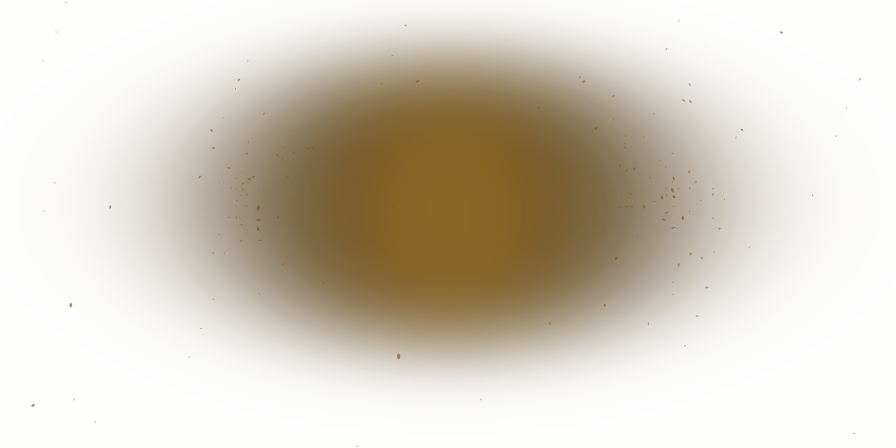
This background is drawn by a Shadertoy shader. Its source:

```glsl
// A soft amber glow inside a wide brown halo that fades into near-white.
// Both are elliptical falloffs whose softness varies with direction;
// jittered cells scatter small ochre flecks in loose groups on either side.

const vec3 PAPER = vec3(0.995, 0.995, 0.992);
const vec3 BROWN = vec3(0.35, 0.267, 0.135);
const vec3 AMBER = vec3(0.55, 0.40, 0.14);
const vec3 OCHRE = vec3(0.52, 0.34, 0.09);

vec2 hash2(vec2 cell) {
    vec2 q = vec2(dot(cell, vec2(127.1, 311.7)), dot(cell, vec2(269.5, 183.3)));
    return fract(sin(q) * 43758.55);
}

// Elliptical falloff; sharpness.x acts along x and sharpness.y along y.
float glow(vec2 offset, vec2 radius, vec2 sharpness) {
    vec2 q = offset / radius;
    float d2 = max(dot(q, q), 1e-6);
    float power = mix(sharpness.x, sharpness.y, q.y * q.y / d2);
    return exp(-pow(d2, 0.5 * power));
}

// Faint concentric waves in the outer fade.
float ripple(vec2 offset) {
    float r = length(offset * vec2(1.0, 1.6));
    return 0.6 * sin(r * 95.0) + 0.4 * sin(r * 157.0 + offset.x * 3.0);
}

// Small rotated ellipses, at most one per cell.
float flecks(vec2 p, float cellSize, float density, float pixel) {
    vec2 cell = floor(p / cellSize);
    vec2 seed = hash2(cell);
    vec2 shape = hash2(cell + 41.0);
    vec2 q = (fract(p / cellSize) - mix(vec2(0.3), vec2(0.7), seed)) * cellSize;
    float angle = 6.2832 * shape.x;
    float c = cos(angle), s = sin(angle);
    q = mat2(c, -s, s, c) * q;
    float radius = cellSize * mix(0.12, 0.30, shape.y * shape.y);
    float edge = length(q * vec2(1.0, 1.7)) - radius;
    float present = step(hash2(cell + 17.0).x, density);
    return present * (1.0 - smoothstep(-pixel, pixel, edge));
}

// Chance of a fleck: dense knots within sparse surroundings.
float fleckDensity(vec2 p) {
    vec2 soft = vec2(2.0);
    float knots = glow(p - vec2(0.54, 0.555), vec2(0.065, 0.075), soft)
                + glow(p - vec2(0.68, 0.68), vec2(0.035, 0.025), soft)
                + glow(p - vec2(1.50, 0.575), vec2(0.075, 0.045), soft)
                + glow(p - vec2(1.35, 0.65), vec2(0.040, 0.035), soft)
                + glow(p - vec2(1.41, 0.50), vec2(0.030, 0.050), soft);
    float haze = glow(p - vec2(0.56, 0.58), vec2(0.16, 0.15), soft)
               + glow(p - vec2(1.43, 0.58), vec2(0.17, 0.20), soft);
    return 0.26 * knots + 0.055 * haze;
}

void mainImage(out vec4 fragColor, in vec2 fragCoord) {
    float pixel = 1.0 / iResolution.y;
    vec2 p = fragCoord * pixel;
    p.x += 1.0 - 0.5 * iResolution.x * pixel;

    // Brown halo, wide and soft sideways, tighter above and below
    vec2 haloOffset = p - vec2(1.003, 0.547);
    float halo = glow(haloOffset, vec2(0.573, 0.339), vec2(3.1, 4.5));
    halo += 0.02 * ripple(haloOffset) * halo * (1.0 - halo);

    // Amber core
    float core = glow(p - vec2(1.003, 0.53), vec2(0.275, 0.31), vec2(2.3, 2.5));
    vec3 color = mix(PAPER, mix(BROWN, AMBER, core), halo);

    // Two sizes of flecks
    float density = fleckDensity(p);
    float dust = flecks(p, 0.013, density, pixel);
    float grains = flecks(p + 3.7, 0.022, 0.7 * density, pixel);
    color = mix(color, OCHRE, 0.7 * max(0.7 * dust, grains));

    fragColor = vec4(color, 1.0);
}
```
